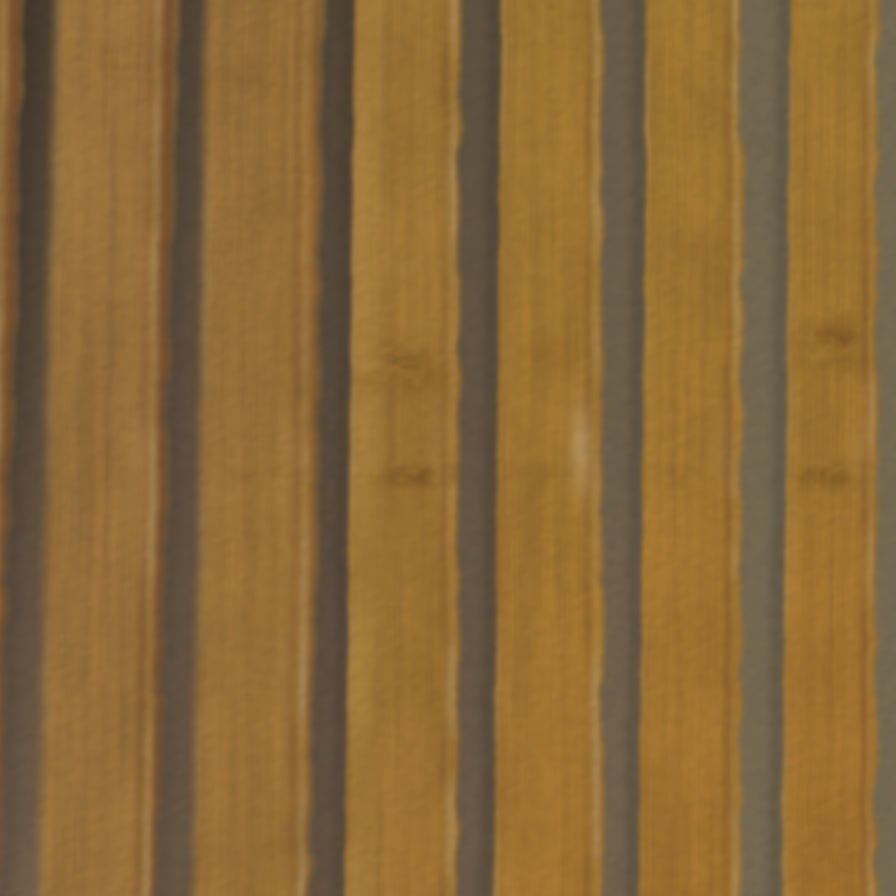
A three.js fragment shader for this texture:

```glsl
// Upright golden-brown wooden slats over a grey-brown backing, slightly leaning.
// A loop lays each slat from formulas for its edges, then tints it with
// stretched grain, broken pale and reddish rims, hashed knots and worn spots.

varying vec2 vUv;

const vec3 DULL_WOOD = vec3(0.578, 0.428, 0.225);
const vec3 GOLD_WOOD = vec3(0.610, 0.452, 0.190);
const vec3 ORANGE_WOOD = vec3(0.625, 0.425, 0.175);
const vec3 PALE_WOOD = vec3(0.655, 0.540, 0.355);
const vec3 YELLOW_WOOD = vec3(0.690, 0.540, 0.260);
const vec3 WORN_WOOD = vec3(0.720, 0.610, 0.430);
const vec3 RED_EDGE = vec3(0.440, 0.280, 0.160);
const vec3 KNOT = vec3(0.400, 0.270, 0.110);
const vec3 DARK_GAP = vec3(0.345, 0.290, 0.225);
const vec3 LIGHT_GAP = vec3(0.450, 0.405, 0.315);

float hash(vec2 p) {
  vec3 q = fract(vec3(p.xyx) * 0.1031);
  q += dot(q, q.yzx + 33.33);
  return fract((q.x + q.y) * q.z);
}

float noise(vec2 p) {
  vec2 i = floor(p);
  vec2 f = fract(p);
  f = f * f * (3.0 - 2.0 * f);
  return mix(mix(hash(i), hash(i + vec2(1.0, 0.0)), f.x),
             mix(hash(i + vec2(0.0, 1.0)), hash(i + 1.0), f.x), f.y);
}

float fbm(vec2 p) {
  float sum = 0.0;
  float amp = 0.55;
  for (int k = 0; k < 3; k++) {
    sum += amp * noise(p);
    p = p * 2.03 + 17.0;
    amp *= 0.5;
  }
  return sum;
}

// Soft vertical line or oval spot, 1 at its centre
float line(float x, float centre, float width) {
  float d = (x - centre) / width;
  return exp(-d * d);
}

float spot(vec2 p, vec2 centre, vec2 size) {
  vec2 d = (p - centre) / size;
  return exp(-dot(d, d));
}

// Left edge and width of slat n, narrowing to the right and leaning with height
float slatLeft(float n, float y) {
  return mix(0.043 + n * (0.1745 - 0.0017 * n),
             0.0625 + n * (0.1685 - 0.0009 * n), y);
}

float slatWidth(float n, float y) {
  return mix(0.130, 0.122, y) - 0.001 * n * n;
}

// Backing seen between slats, darkest at the upper left
vec3 gapColour(vec2 uv) {
  vec3 c = mix(DARK_GAP, LIGHT_GAP, smoothstep(0.35, 0.95, uv.x));
  c *= 1.0 - 0.2 * (1.0 - smoothstep(0.0, 0.2, uv.x)) * uv.y;
  return c + vec3(0.09, 0.07, 0.06) * (1.0 - uv.y) * (1.0 - uv.x);
}

// Wood of slat n; u runs 0 to 1 across it
vec3 slatColour(float n, float u, vec2 uv) {
  vec2 seed = vec2(n * 7.3 + 20.0, n * 3.1 + 11.0);
  vec3 c = mix(DULL_WOOD, GOLD_WOOD, smoothstep(0.15, 0.7, uv.x));
  c = mix(c, ORANGE_WOOD, 0.7 * uv.x * (1.0 - uv.y));

  // Long grain and broad blotches
  float grain = fbm(vec2(u * 13.0, uv.y * 4.0) + seed * 5.0);
  float blotch = fbm(vec2(u * 2.0, uv.y * 10.0) + seed * 3.0);
  c *= 1.0 + 0.13 * (grain - 0.48) + 0.13 * (blotch - 0.48);

  // Yellow left strip on one slat and a faint, broken pale left rim
  float fade = smoothstep(0.2, 0.8, noise(vec2(n * 4.0 + 9.0, uv.y * 8.0)));
  float strip = 0.05 + 0.5 * step(abs(n - 2.0), 0.1);
  c = mix(c, YELLOW_WOOD, strip * line(u, 0.13, 0.12) * (0.35 + 0.65 * fade));
  c = mix(c, PALE_WOOD, 0.3 * fade * line(u, 0.02, 0.04));

  // Broken groove, pale rim and reddish band on the right
  float wear = smoothstep(0.2, 0.8, fbm(vec2(n * 9.0 + 30.0, uv.y * 13.0)));
  float red = 1.0 - smoothstep(0.15, 0.5, uv.x);
  c = mix(c, RED_EDGE, (0.1 + 0.25 * (1.0 - wear)) * line(u, 0.86, 0.05));
  c = mix(c, PALE_WOOD, (0.1 + 0.6 * wear) * line(u, 0.94, 0.045));
  c = mix(c, RED_EDGE, (0.15 + 0.65 * red) * line(u, 1.03, 0.07));

  // Sparse flat knots and one worn patch
  for (float k = 0.0; k < 2.0; k++) {
    vec2 at = vec2(0.4 + 0.3 * hash(seed + k), 0.47 + k * (0.1 + 0.4 * hash(seed.yx)));
    float ragged = fbm(vec2(u * 4.0, uv.y * 50.0) + seed);
    float mark = spot(vec2(u, uv.y), at, vec2(0.35, 0.014 + 0.01 * k));
    float strength = 0.15 + 0.5 * step(abs(mod(n, 3.0) - 2.0), 0.1);
    c = mix(c, KNOT, strength * mark * smoothstep(0.15, 0.7, ragged));
  }
  float amount = 0.12 + 0.5 * step(abs(n - 3.0), 0.1);
  return mix(c, WORN_WOOD, amount * spot(vec2(u, uv.y), vec2(0.8, 0.5), vec2(0.11, 0.045)));
}

void main() {
  vec3 colour = gapColour(vUv);

  for (float n = -1.0; n < 6.0; n++) {
    // Left slats are out of focus; all edges are slightly rough
    float sharp = smoothstep(0.5, 2.0, n);
    float blurL = mix(0.012, 0.0048, sharp);
    float blurR = mix(0.008, 0.0055, sharp);
    float rough = 0.004 * (fbm(vec2(n * 5.0 + 40.0, vUv.y * 28.0)) - 0.48);
    float x = vUv.x - slatLeft(n, vUv.y) - rough;
    float flare = 0.012 * vUv.y * (1.0 - sharp);
    float width = slatWidth(n, vUv.y) + flare + rough * 1.5;
    float cover = smoothstep(-blurL, blurL, x) * smoothstep(-blurR, blurR, width - x);

    // Contact shadow on the backing
    colour *= 1.0 - 0.13 * sharp * line(x, -0.008, 0.010);
    colour *= 1.0 - 0.10 * (1.0 - sharp) * line(x, width + 0.008, 0.014);
    colour = mix(colour, slatColour(n, x / slatWidth(n, vUv.y), vUv), cover);
  }

  // Fine slanted surface mottling
  float mottle = noise(vec2(vUv.x + vUv.y * 0.6, vUv.y - vUv.x * 0.5) * vec2(85.0, 130.0));
  gl_FragColor = vec4(colour * (0.975 + 0.05 * mottle), 1.0);
}
```
